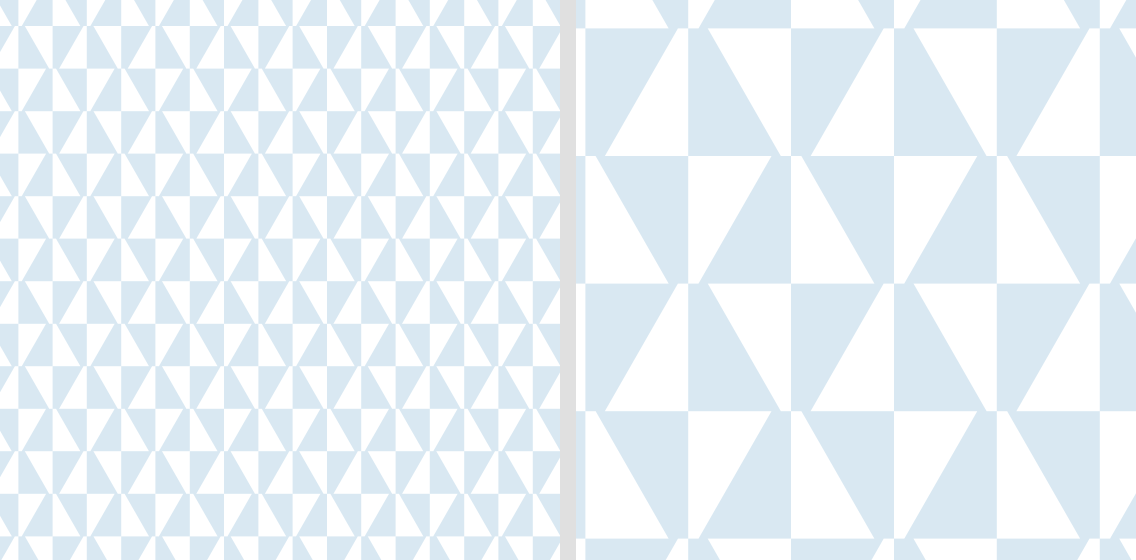
Left, the full canvas; right, a detail of the centre.
A three.js fragment shader for this pattern:

```glsl
varying vec2 vUv;

// 1 inside a blue trapezoid, 0 on white
float blueAt(vec2 uv) {
  vec2 grid = uv * vec2(16.33, 13.17) - vec2(0.534, 0.557);
  vec2 cell = floor(grid);
  vec2 local = fract(grid);
  float oddRow = mod(cell.y, 2.0);

  // The slant mirrors between neighbouring cells
  float rise = mod(cell.x + cell.y, 2.0) < 0.5 ? local.y : 1.0 - local.y;
  float slant = mix(0.10, 0.81, rise) + 0.09 * oddRow;

  // Blue lies right of the slant in even rows, left of it in odd rows
  float right = step(slant, local.x);
  return mix(right, 1.0 - right, oddRow);
}

void main() {
  // Average a 5 by 5 block of samples to smooth every edge
  vec2 footprint = fwidth(vUv);
  float blue = 0.0;
  for (int j = 0; j < 5; j++) {
    for (int i = 0; i < 5; i++) {
      vec2 offset = (vec2(float(i), float(j)) - 2.0) / 5.0;
      blue += blueAt(vUv + offset * footprint) / 25.0;
    }
  }
  gl_FragColor = vec4(mix(vec3(1.0), vec3(0.85, 0.91, 0.95), blue), 1.0);
}
```
